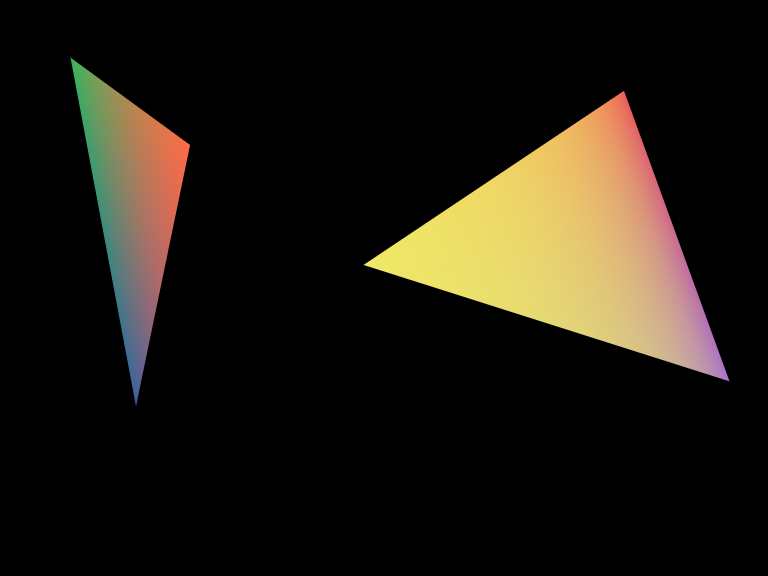
A Shadertoy shader for this background:

```glsl
const vec3 BLACK  = vec3(0.0);
const vec3 GREEN  = vec3(0.23, 0.71, 0.36);
const vec3 CORAL  = vec3(1.00, 0.42, 0.28);
const vec3 BLUE   = vec3(0.24, 0.38, 0.62);
const vec3 YELLOW = vec3(0.94, 0.91, 0.40);
const vec3 RED    = vec3(0.93, 0.36, 0.33);
const vec3 PURPLE = vec3(0.65, 0.45, 0.80);

float cross2(vec2 a, vec2 b) {
    return a.x * b.y - a.y * b.x;
}

// Barycentric coordinates of p in the triangle abc
vec3 barycentric(vec2 p, vec2 a, vec2 b, vec2 c) {
    vec3 areas = vec3(cross2(b - p, c - p), cross2(c - p, a - p), cross2(a - p, b - p));
    return areas / cross2(b - a, c - a);
}

// Smooth inside mask from the signed distance to each edge
float coverage(vec3 bary, vec2 a, vec2 b, vec2 c, float pixel) {
    float doubleArea = abs(cross2(b - a, c - a));
    vec3 edgeLength = vec3(length(c - b), length(a - c), length(b - a));
    vec3 inside = bary * doubleArea / edgeLength;
    return clamp(min(inside.x, min(inside.y, inside.z)) / pixel + 0.5, 0.0, 1.0);
}

// Perspective-correct blend; nearness is the inverse depth of each corner
vec3 cornerBlend(vec3 bary, vec3 nearness, mat3 cornerColors) {
    vec3 weights = max(bary, 0.0) * nearness;
    return cornerColors * weights / dot(weights, vec3(1.0));
}

vec3 paintTriangle(vec3 base, vec2 p, vec2 a, vec2 b, vec2 c,
                   vec3 nearness, mat3 cornerColors, float pixel) {
    vec3 bary = barycentric(p, a, b, c);
    vec3 fill = cornerBlend(bary, nearness, cornerColors);
    return mix(base, fill, coverage(bary, a, b, c, pixel));
}

void mainImage(out vec4 fragColor, in vec2 fragCoord) {
    float pixel = 1.0 / iResolution.y;
    vec2 p = fragCoord * pixel;
    vec3 color = BLACK;

    // Narrow triangle on the left
    color = paintTriangle(color, p, vec2(0.1224, 0.9000), vec2(0.3300, 0.7483), vec2(0.2361, 0.2945),
                          vec3(1.0, 1.7, 1.0), mat3(GREEN, CORAL, BLUE), pixel);

    // Wide triangle on the right, its yellow corner nearest
    color = paintTriangle(color, p, vec2(0.6311, 0.5400), vec2(1.0833, 0.8424), vec2(1.2665, 0.3380),
                          vec3(7.0, 1.0, 1.1), mat3(YELLOW, RED, PURPLE), pixel);

    fragColor = vec4(color, 1.0);
}
```
